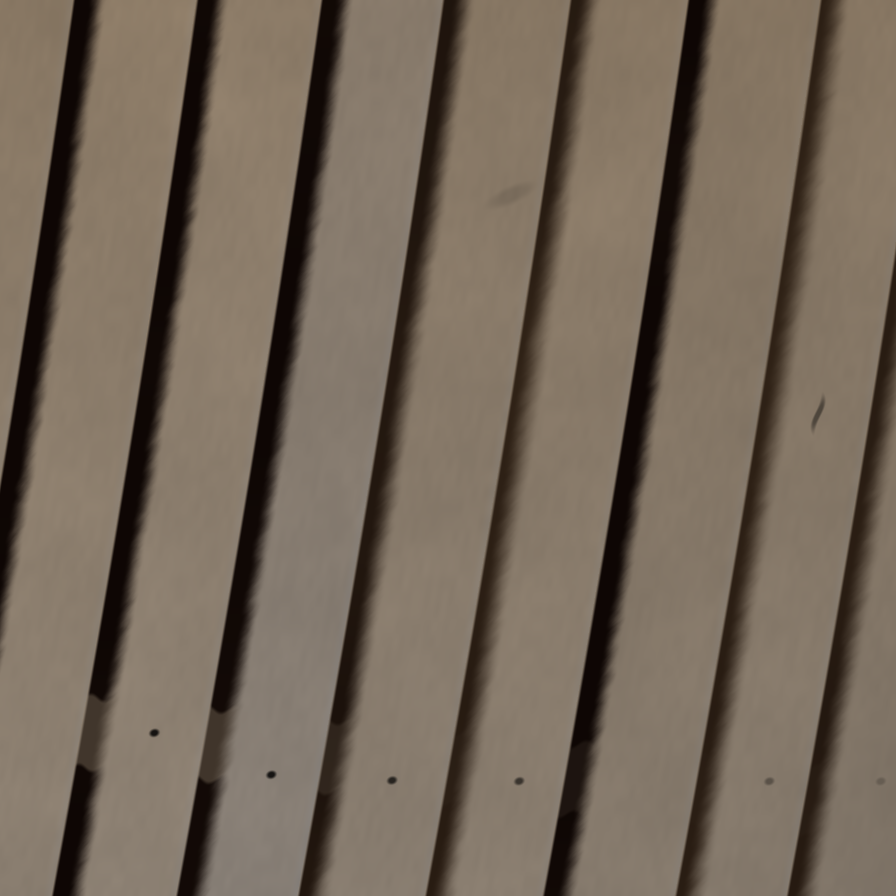
This texture is drawn by a Shadertoy shader. Its source:

```glsl
// Leaning, gently curved wooden slats separated by dark gaps.
// Each gap has a crisp left edge, a black core and a ragged soft shadow;
// slats carry per-slat tint, mottling, nail heads and a few marks.

#define PITCH 0.138
#define FIRST_EDGE 0.0807
#define LEAN 0.14
#define BEND 0.022
#define EDGE_SOFT 0.004
#define NAIL_OFFSET 0.083
#define NAIL_RADIUS 0.0055
#define WOOD vec3(0.525, 0.470, 0.408)
#define GAP_BLACK vec3(0.055, 0.025, 0.015)
#define GAP_BROWN vec3(0.200, 0.145, 0.095)
#define BRACE vec3(0.290, 0.245, 0.200)

float hash(vec2 p) {
    p = fract(p * vec2(0.1031, 0.1137));
    p += dot(p, p.yx + 33.33);
    return fract((p.x + p.y) * p.x * 97.3);
}

float noise(vec2 p) {
    vec2 c = floor(p), f = fract(p);
    f = f * f * (3.0 - 2.0 * f);
    return mix(mix(hash(c), hash(c + vec2(1, 0)), f.x),
               mix(hash(c + vec2(0, 1)), hash(c + vec2(1, 1)), f.x), f.y);
}

float fbm(vec2 p) {
    float sum = 0.0, amp = 0.5;
    for (int k = 0; k < 4; k++) {
        sum += amp * noise(p);
        p = p * 2.03 + 17.0;
        amp *= 0.5;
    }
    return sum;
}

// Left edge of gap i, with unevenness that grows to the right
float gapEdge(float i) {
    return FIRST_EDGE + PITCH * i + 0.00016 * i * i * cos(3.14159 * i);
}

// Gap depth: deep on the left, then every third gap
float gapDepth(float i) {
    float wave = 0.5 + 0.5 * cos(2.2 * (i - 5.0));
    return clamp(max(wave, 1.5 - 0.32 * i), 0.0, 1.0);
}

vec3 slatColour(float i) {
    float h = hash(vec2(i + 20.0, 7.0));
    float cool = exp(-2.0 * (i - 2.0) * (i - 2.0));
    return WOOD * (0.98 + 0.04 * h) + cool * vec3(0.0, 0.012, 0.03);
}

// Soft disc or ellipse mask
float spot(vec2 d, vec2 radius) {
    return 1.0 - smoothstep(0.4, 1.2, length(d / radius));
}

void mainImage(out vec4 fragColor, in vec2 fragCoord) {
    vec2 p = fragCoord / iResolution.xy;
    float t = 1.0 - p.y;

    // Straighten the slats and find the gap to the left
    float u = p.x + LEAN * t + BEND * t * t;
    float i = floor((u - FIRST_EDGE) / PITCH);
    if (u < gapEdge(i)) i -= 1.0;
    else if (u >= gapEdge(i + 1.0)) i += 1.0;
    float d = u - gapEdge(i);
    float toNext = gapEdge(i + 1.0) - u;
    float edge = smoothstep(0.0, max(EDGE_SOFT, 1.5 / iResolution.y), d);

    // Wood: tint, warm top to cool base, mottling and grain
    vec3 wood = mix(slatColour(i - 1.0), slatColour(i), edge);
    wood += mix(vec3(-0.004, 0.006, 0.016), vec3(0.008, -0.003, -0.020), p.y);
    wood *= 1.04 - 0.06 * p.x;
    wood *= 0.95 + 0.10 * fbm(p * 9.0 + i * 3.0);
    wood *= 0.985 + 0.03 * noise(vec2(u * 150.0, p.y * 60.0));
    wood += vec3(0.0, 0.010, 0.022) * (1.0 - smoothstep(0.0, 0.010, toNext));

    // Nail heads along one row, fainter to the right
    float nailY = 0.128 + 0.054 * exp(-2.0 * (i - 1.0));
    float nailed = step(0.5, i) * step(0.5, abs(i - 5.0));
    vec2 toNail = vec2(d - NAIL_OFFSET, p.y - nailY);
    float nail = spot(toNail, vec2(1.1, 0.9) * NAIL_RADIUS);
    wood *= 1.0 - nail * nailed * clamp(1.1 - 0.13 * i, 0.0, 0.85);

    // Scratch on one slat, faint smudge on another
    vec2 s = vec2(d - 0.068, p.y - 0.538);
    s.x -= 0.003 * sin(s.y * 110.0);
    wood *= 1.0 - 0.42 * spot(s, vec2(0.004, 0.022)) * step(abs(i - 6.0), 0.5);
    vec2 m = vec2(p.x - 0.57, p.y - 0.782);
    m.y -= 0.4 * m.x;
    wood *= 1.0 - 0.10 * spot(m, vec2(0.028, 0.011));

    // Gap: dark core and ragged shadow falling on the next slat
    float depth = gapDepth(i);
    float k = clamp(depth + 0.25 * (noise(vec2(i * 5.0, p.y * 5.0)) - 0.5), 0.0, 1.0);
    float core = mix(0.003, 0.018, k);
    float ramp = mix(0.034, 0.021, k);
    float ragged = 0.006 * (fbm(vec2(u * 60.0, p.y * 70.0 - u * 60.0)) - 0.5);
    vec3 gap = mix(GAP_BROWN, GAP_BLACK, k);

    // Cross brace glimpsed through the deeper gaps
    float braceY = p.y - 0.182 + 0.013 * (i - 1.0);
    float brace = 1.0 - smoothstep(0.036, 0.042, abs(braceY + 0.004 * sin(u * 190.0)));
    gap = mix(gap, BRACE, brace * depth * mix(0.85, 0.25, smoothstep(2.5, 5.0, i)));

    float lit = smoothstep(core, core + ramp, d + ragged);
    vec3 colour = mix(wood, gap, edge * (1.0 - lit));
    fragColor = vec4(colour, 1.0);
}
```
